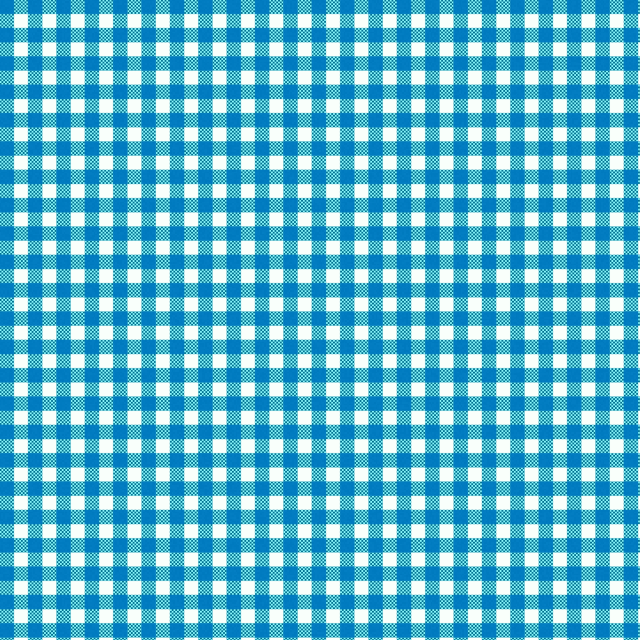
This pattern is drawn by a three.js fragment shader. Its source:

```glsl
// Blue and white gingham cloth with a fine checkered weave where the bands cross.
varying vec2 vUv;

const float PI = 3.14159265;
const vec2 REPEATS = vec2(22.56, 22.58);  // bands across and down
const vec2 BAND_START = vec2(-0.01);      // left and top edge of the first band
const float BAND_WIDTH = 0.51;            // share of one repeat
const float BAND_SOFTNESS = 0.028;
const float THREADS = 16.0;               // threads per repeat

const vec3 BLUE = vec3(0.005, 0.485, 0.755);
const vec3 WHITE = vec3(0.975, 1.0, 0.985);
const vec3 TEAL = vec3(0.01, 0.45, 0.57);
const vec3 AQUA = vec3(0.53, 0.96, 0.98);

float hash(vec2 p) {
  vec3 q = fract(vec3(p.xyx) * 0.1031);
  q += dot(q, q.yzx + 33.33);
  return fract((q.x + q.y) * q.z);
}

// 1 inside the dyed band of each repeat, 0 in the undyed gap
float bandMask(float x, float width, float softness) {
  float fromCentre = abs(fract(x - 0.25 + 0.5) - 0.5);
  return 1.0 - smoothstep(-softness, softness, fromCentre - 0.5 * width);
}

// Soft checkerboard of crossing threads, 0 dark to 1 light
float weave(vec2 threads, float contrast) {
  vec2 wave = sin(PI * threads);
  return 0.5 + 0.5 * clamp(wave.x * wave.y * contrast, -1.0, 1.0);
}

void main() {
  // Repeats run rightward and downward from the top left
  vec2 cloth = vec2(vUv.x, 1.0 - vUv.y) * REPEATS - BAND_START;
  vec2 square = floor(cloth * 2.0);
  vec2 threads = cloth * THREADS;

  // Dyed bands in both directions
  float warp = bandMask(cloth.x, BAND_WIDTH, BAND_SOFTNESS);
  float weft = bandMask(cloth.y, BAND_WIDTH, BAND_SOFTNESS);
  float solid = warp * weft;
  float bare = (1.0 - warp) * (1.0 - weft);

  // Mixed squares, with slight changes of contrast from square to square
  float contrast = mix(1.35, 1.75, hash(square + 17.0));
  vec3 mixed = mix(TEAL, AQUA, weave(threads, contrast));

  vec3 colour = BLUE * solid + WHITE * bare + mixed * (1.0 - solid - bare);

  // Faint unevenness of single threads
  float grain = hash(floor(threads) + 5.0) - 0.5;
  colour += 0.018 * grain * (1.0 - bare);

  gl_FragColor = vec4(clamp(colour, 0.0, 1.0), 1.0);
}
```
